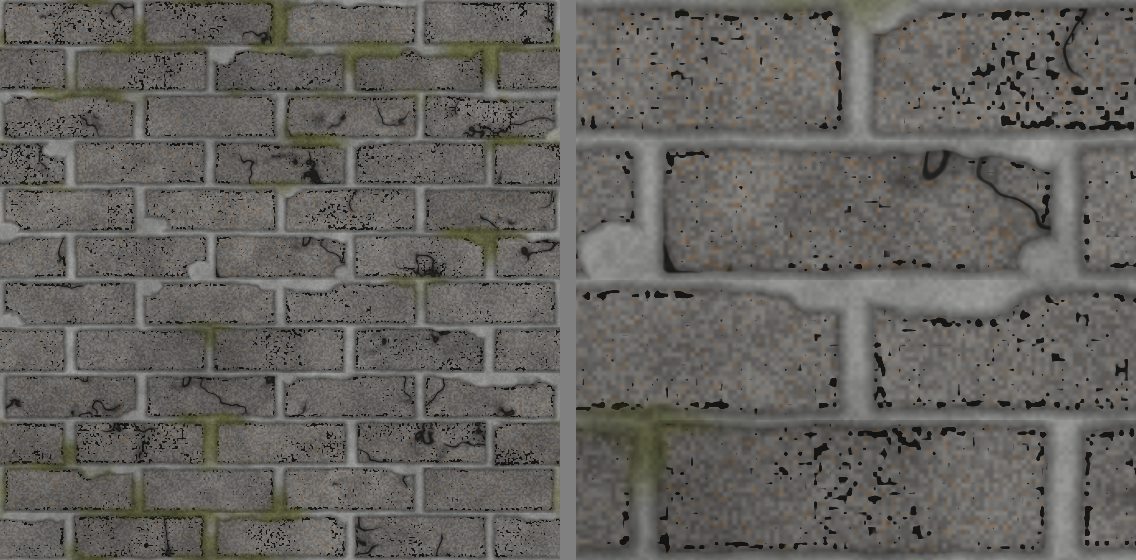
Left, the full canvas; right, a detail of the centre.
A three.js fragment shader for this texture:

```glsl
// Weathered grey brick wall in running bond, with pale mortar, pits, chips and moss.
varying vec2 vUv;

#define GRID vec2(4.0, 12.0)           // bricks across, courses up
#define JOINT vec2(0.0095, 0.0050)     // half width of the mortar joints
#define EDGE 0.0012                    // softness of brick outlines
#define CHIP 0.036                     // largest broken corner
#define WEAR 0.020                     // deepest loss along a top edge
#define PITTING 0.62                   // density of black pits
#define MOSS 0.60                      // strength of the moss
#define BRICK_COLOR vec3(0.392, 0.387, 0.378)
#define RUST_COLOR vec3(0.430, 0.365, 0.300)
#define MORTAR_COLOR vec3(0.515, 0.515, 0.508)
#define PIT_COLOR vec3(0.055, 0.055, 0.050)
#define MOSS_COLOR vec3(0.320, 0.335, 0.090)

float hash(vec2 p) {
  vec3 q = fract(p.xyx * 0.1031);
  q += dot(q, q.yzx + 33.33);
  return fract((q.x + q.y) * q.z);
}

// Value noise that wraps over the unit square
float noise(vec2 uv, float freq) {
  vec2 p = uv * freq;
  vec2 i = floor(p);
  vec2 f = fract(p);
  f = f * f * (3.0 - 2.0 * f);
  vec2 a = mod(i, freq);
  vec2 b = mod(i + 1.0, freq);
  return mix(mix(hash(a), hash(vec2(b.x, a.y)), f.x),
             mix(hash(vec2(a.x, b.y)), hash(b), f.x), f.y);
}

float fbm(vec2 uv, float freq) {
  float sum = 0.0;
  float gain = 0.533;
  for (int i = 0; i < 4; i++) {
    sum += gain * noise(uv, freq);
    uv += vec2(0.37, 0.61);
    freq *= 2.0;
    gain *= 0.5;
  }
  return sum;
}

// Signed distance to the worn brick: negative inside
float brickDistance(vec2 uv, vec2 local, vec2 id) {
  vec2 jitter = vec2(hash(id + 11.0), hash(id + 23.0)) - 0.5;
  vec2 halfSize = 0.5 / GRID - JOINT + 0.002 * jitter.yx;
  vec2 p = local + jitter * vec2(0.005, 0.002);
  p += 0.005 * (vec2(fbm(uv, 32.0), fbm(uv + 0.43, 32.0)) - 0.5);

  vec2 q = abs(p) - halfSize + 0.004;
  float d = length(max(q, 0.0)) + min(max(q.x, q.y), 0.0) - 0.004;

  // One broken corner
  vec2 corner = halfSize * sign(vec2(hash(id + 37.0), hash(id + 41.0)) - 0.5);
  float radius = CHIP * smoothstep(0.5, 1.0, hash(id + 53.0));
  radius *= 0.4 + 1.1 * fbm(uv, 40.0);
  d = max(d, radius - length((p - corner) * vec2(0.8, 1.2)));

  // Crumbled top edge
  float wear = WEAR * smoothstep(0.45, 1.0, hash(id + 67.0));
  wear *= smoothstep(0.38, 0.72, fbm(uv + 0.19, 14.0));
  return max(d, p.y - halfSize.y + wear);
}

void main() {
  vec2 uv = vUv;

  // Running bond: every other course shifts by half a brick
  float row = floor(uv.y * GRID.y);
  float x = uv.x * GRID.x + 0.5 * (1.0 - mod(row, 2.0));
  vec2 id = vec2(mod(floor(x), GRID.x), mod(row, GRID.y));
  vec2 local = (vec2(fract(x), fract(uv.y * GRID.y)) - 0.5) / GRID;
  float d = brickDistance(uv, local, id);
  vec2 brickUv = uv + vec2(hash(id + 71.0), hash(id + 83.0));

  // Stone face: fine grain, rusty flecks and a tone per brick
  float grain = noise(uv, 360.0) - 0.5;
  float blotch = fbm(brickUv, 24.0) - 0.5;
  float rust = smoothstep(0.62, 0.9, noise(uv + 0.31, 300.0));
  rust *= 0.25 + 0.6 * hash(id + 97.0);
  vec3 brick = mix(BRICK_COLOR, RUST_COLOR, rust);
  brick *= 0.95 + 0.12 * hash(id + 101.0) + 0.34 * grain + 0.35 * blotch;

  // Pits gather in patches and along a broken line inside the rim
  float pitted = 0.15 + 0.85 * pow(hash(id + 113.0), 2.0);
  float patches = smoothstep(0.42, 0.66, fbm(brickUv + 0.27, 20.0));
  float rim = 1.0 - smoothstep(0.0008, 0.0032, abs(d + 0.0035));
  rim *= smoothstep(0.35, 0.65, noise(brickUv, 28.0));
  float density = clamp(PITTING * patches * pitted + 0.75 * rim, 0.0, 1.0);
  float limit = mix(0.93, 0.42, density);
  float pits = smoothstep(limit, limit + 0.10, noise(uv + 0.53, 340.0));

  // Ragged cracks with a sooty halo on some bricks
  float ridge = abs(fbm(brickUv + 0.71, 12.0) - 0.5);
  float cracked = step(0.5, hash(id + 127.0));
  cracked *= smoothstep(0.50, 0.70, noise(brickUv + 0.13, 18.0));
  float crack = cracked * (1.0 - smoothstep(0.004, 0.016, ridge));
  brick *= 1.0 - 0.3 * cracked * (1.0 - smoothstep(0.0, 0.07, ridge));
  brick *= mix(0.80, 1.0, smoothstep(0.0, 0.006, -d));
  brick = mix(brick, PIT_COLOR, max(0.92 * pits, 0.75 * crack));

  // Mortar: cloudy, shaded where it meets the brick
  float cloud = fbm(uv + 0.09, 40.0) - 0.5;
  vec3 mortar = MORTAR_COLOR * (1.0 + 0.35 * cloud + 0.12 * grain);
  mortar *= mix(0.66, 1.0, smoothstep(-0.001, 0.008, d));

  vec3 color = mix(brick, mortar, smoothstep(-EDGE, EDGE, d));

  // Moss in the joints and broad grime over everything
  float moss = smoothstep(0.60, 0.76, fbm(uv + 0.47, 6.0));
  moss *= smoothstep(-0.012, 0.003, d) * MOSS;
  color = mix(color, MOSS_COLOR * (0.8 + 0.5 * cloud + 0.3 * grain), moss);
  color *= 0.86 + 0.28 * fbm(uv + 0.83, 5.0);
  gl_FragColor = vec4(color, 1.0);
}
```
